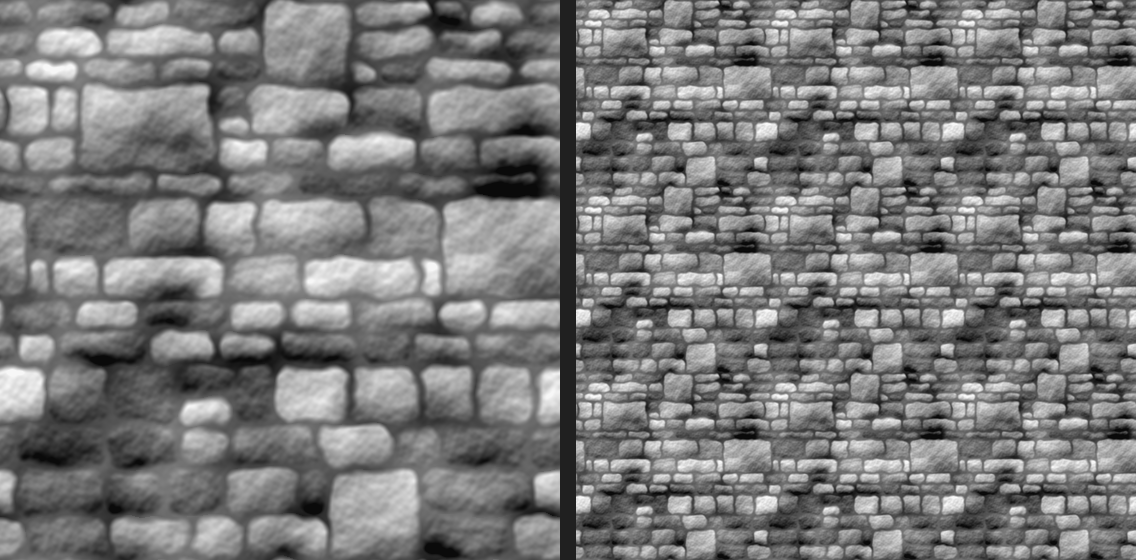
Left: one tile. Right: repeated 3 by 3.
This texture map is drawn by a WebGL 2 fragment shader. Its source:

```glsl
#version 300 es
precision highp float;
// Tiling grey relief of a rough stone wall: uneven courses with a few large blocks.
#define JOINT -0.001     // inset where the mortar joint ends
#define SOFTNESS 0.014   // width of the worn stone edge
#define ROUNDING 0.024   // corner radius of stones
#define JITTER 0.55      // variation of stone widths
#define SNAP 0.042       // joints this close to a large block merge with its side
#define TONE_SPREAD 0.44 // brightness variation between stones
#define TOP_LIGHT 0.15   // light from above on each stone
#define RELIEF 0.85      // strength of chipped surface
#define SHADOW 0.42      // depth of the dark pools
#define MORTAR 0.36
#define BLOCK_TONE 0.62  // brightness of the large blocks

const int ROWS = 14;
const float rowEdge[15] = float[](0.0, 0.078, 0.164, 0.242, 0.349, 0.408, 0.466,
    0.544, 0.648, 0.693, 0.758, 0.849, 0.896, 0.951, 1.0);
const float stoneCount[14] = float[](7., 8., 8., 9., 8., 8., 6., 7., 7., 7., 6., 8., 7., 9.);
const float rowPhase[14] = float[](.17, .4, .4, .6, 0., .05, .3, .34, .7, .15, .8, .18, .55, .68);
// Large blocks: centre x, half width, first row, last row
const vec4 block[4] = vec4[](vec4(.548, .080, 11, 13), vec4(.917, .128, 6, 7),
    vec4(.668, .083, 0, 1), vec4(.262, .124, 9, 10));

float hash(vec2 p) {
    vec3 q = fract(p.xyx * vec3(.1031, .1030, .0973));
    q += dot(q, q.yzx + 33.33);
    return fract((q.x + q.y) * q.z);
}

float wrapDelta(float d) { return fract(d + .5) - .5; }

// Gradient noise that wraps after "period" cells
float corner(vec2 cell, vec2 offset, float period) {
    float angle = 6.2832 * hash(mod(cell, period) + period * 1.7);
    return dot(vec2(cos(angle), sin(angle)), offset);
}

float noise(vec2 p, float period) {
    p *= period;
    vec2 i = floor(p), f = p - i, o = vec2(1, 0);
    vec2 u = f * f * f * (f * (f * 6. - 15.) + 10.);
    return mix(mix(corner(i, f, period), corner(i + o, f - o, period), u.x),
               mix(corner(i + o.yx, f - o.yx, period), corner(i + 1., f - 1., period), u.x), u.y);
}

// Sheared fractal noise for slanted chips; the whole-number shear keeps it tiling
float rock(vec2 p) {
    p = vec2(p.x - p.y, p.x + p.y);
    float sum = 0., amp = 1., freq = 7.;
    for (int i = 0; i < 4; i++) {
        sum += amp * noise(p, freq);
        amp *= .46;
        freq *= 2.;
    }
    return sum;
}

// Bounds (left, bottom, right, top) and id of the stone around p
vec4 findStone(vec2 p, out vec2 id, out float isBlock) {
    int row = 0;
    for (int i = 1; i < ROWS; i++) if (p.y >= rowEdge[i]) row = i;
    float n = stoneCount[row], r = float(row);
    vec4 b = vec4(-1., rowEdge[row], 2., rowEdge[row + 1]);
    id = vec2(0);
    isBlock = 0.;

    // Vertical joints of this course
    for (float i = -2.; i < n + 2.; i++) {
        float key = mod(i, n);
        float x = (i + rowPhase[row] + JITTER * (hash(vec2(key + 3., r + 11.)) - .5)) / n;
        for (int k = 0; k < 4; k++) {
            if (r < block[k].z || r > block[k].w) continue;
            float d = wrapDelta(x - block[k].x);
            float side = sign(d) * block[k].y;
            if (abs(d - side) < SNAP) x += side - d;
        }
        if (x <= p.x && x >= b.x) { b.x = x; id = vec2(key, r); }
        if (x > p.x) b.z = min(b.z, x);
    }

    // Some stones in tall courses are two thin ones
    float middle = mix(b.y, b.w, .46);
    if (b.w - b.y > .088 && hash(id + 71.) < .12) {
        if (p.y < middle) b.w = middle;
        else { b.y = middle; id.y += 20.; }
    }

    // Large blocks replace or clip the stones of their courses
    for (int k = 0; k < 4; k++) {
        if (r < block[k].z || r > block[k].w) continue;
        float d = wrapDelta(p.x - block[k].x), centre = p.x - d, w = block[k].y;
        if (abs(d) < w) {
            b = vec4(centre - w, rowEdge[int(block[k].z)], centre + w, rowEdge[int(block[k].w) + 1]);
            isBlock = 1.;
        } else if (d < 0.) b.z = min(b.z, centre - w);
        else b.x = max(b.x, centre + w);
    }
    return b;
}

out vec4 fragColor;
uniform vec2 u_resolution;

void main() {
    vec2 uv = gl_FragCoord.xy / u_resolution;
    vec2 bend = vec2(noise(uv, 13.), noise(uv.yx, 11.)) * .014
              + vec2(noise(uv, 31.), noise(uv.yx, 29.)) * .006;
    vec2 p = fract(uv + bend);

    vec2 id;
    float isBlock;
    vec4 b = findStone(p, id, isBlock);
    vec2 halfSize = .5 * (b.zw - b.xy), local = p - .5 * (b.xy + b.zw);
    float radius = min(ROUNDING, min(halfSize.x, halfSize.y));
    vec2 q = abs(local) - halfSize + radius;
    float dist = length(max(q, 0.)) + min(max(q.x, q.y), 0.) - radius;
    float stone = smoothstep(JOINT, JOINT + SOFTNESS, -dist + .004 * noise(uv, 30.));

    // Surface lit from above, with broad shade and dark pools under stones
    float height = local.y / halfSize.y;
    float surface = rock(uv);
    float chips = RELIEF * (surface - rock(uv + vec2(-.002, .005))) + .10 * surface;
    float broad = noise(uv, 5.);
    float pool = SHADOW * smoothstep(.0, .5, noise(uv.yx, 7.));
    float tone = mix(.52 + TONE_SPREAD * (hash(id + 7.) - .5), BLOCK_TONE, isBlock);
    tone += TOP_LIGHT * height + .05 * smoothstep(.0, .035, -dist);
    tone += chips + .32 * broad - pool * smoothstep(.5, -1., height);
    float mortar = MORTAR + .28 * broad + .3 * chips - .6 * pool;

    float grey = clamp(mix(mortar, tone, stone), .04, .97);
    fragColor = vec4(vec3(grey), 1.);
}
```
